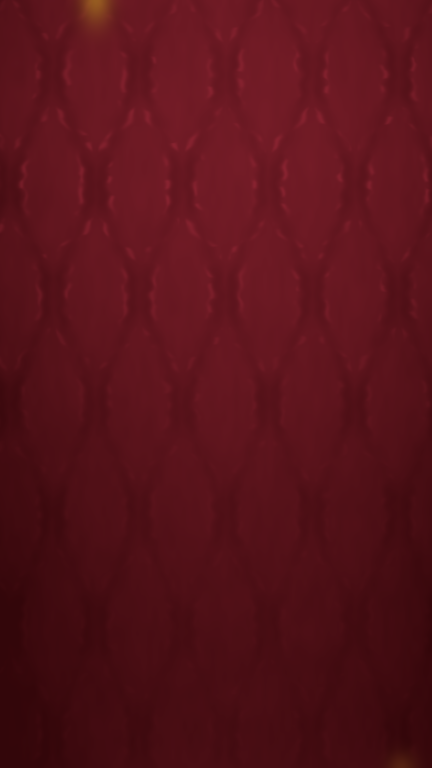
This pattern is drawn by a Shadertoy shader. Its source:

```glsl
// Deep red damask: staggered ogee medallions, five across, with broken
// embossed rims, under a soft light that fades downward and to the sides.
// Two interleaved lattices supply the rows; hash noise adds cloth wear.

const vec2 PERIOD = vec2(0.2, 0.5096);   // in canvas widths, two rows tall
const vec2 FIRST_CENTRE = vec2(0.122, 0.428);
const vec2 HALF_SIZE = vec2(0.071, 0.192);

float hash(vec2 p) {
    vec3 q = fract(vec3(p.xyx) * 0.1031);
    q += dot(q, q.yzx + 33.33);
    return fract((q.x + q.y) * q.z);
}

float noise(vec2 p) {
    vec2 cell = floor(p);
    vec2 f = fract(p);
    f = f * f * (3.0 - 2.0 * f);
    float low = mix(hash(cell), hash(cell + vec2(1, 0)), f.x);
    float high = mix(hash(cell + vec2(0, 1)), hash(cell + vec2(1, 1)), f.x);
    return mix(low, high, f.y);
}

float gauss(float d, float width) {
    return exp(-d * d / (width * width));
}

// Signed depth inside the ogee outline, positive within
float ogeeDepth(vec2 p, vec2 halfSize) {
    float t = p.y / halfSize.y;
    float scallop = 0.0025 * cos(p.y * 150.0);
    float width = halfSize.x * (1.0 - t * t) + scallop;
    float slope = 2.0 * halfSize.x * t / halfSize.y;
    return (width - abs(p.x)) / sqrt(1.0 + slope * slope);
}

// x: raised body, y: rim highlight, z: shadow beside the flanks
vec3 medallion(vec2 p, vec2 id) {
    float depth = ogeeDepth(p, HALF_SIZE);
    float y = abs(p.y);
    float softness = mix(0.014, 0.032, smoothstep(0.05, 0.1, y));
    float body = smoothstep(-softness, softness, depth);

    // Strokes sit on the flanks and beside the tips, with gaps between
    float flank = 1.0 - smoothstep(0.035, 0.085, y);
    float tip = smoothstep(0.12, 0.15, y) * (1.0 - smoothstep(0.165, 0.186, y));
    tip *= smoothstep(0.003, 0.012, abs(p.x));
    float wear = smoothstep(0.3, 0.75, noise(p * vec2(40.0, 60.0) + id * 17.0));
    float rim = gauss(depth - 0.004, 0.0062) * max(flank, tip) * mix(0.12, 1.0, wear);
    float shade = gauss(depth + 0.014, 0.013) * max(flank, 0.3 * tip);

    // Faint leaf folds inside the body
    float fold = cos(p.x * 110.0 + p.y * p.y * 120.0);
    body += 0.1 * fold * smoothstep(0.01, 0.03, depth);
    return vec3(body, rim, shade);
}

vec3 damask(vec2 p) {
    vec3 relief = vec3(0.0);
    for (int i = 0; i < 2; i++) {
        vec2 q = (p - FIRST_CENTRE) / PERIOD + 0.5 * float(i);
        vec2 id = floor(q + 0.5);
        relief = max(relief, medallion((q - id) * PERIOD, id + 9.0 * float(i)));
    }
    return relief;
}

// Red level of the plain cloth; v runs from top to bottom
float clothLight(float x, float v) {
    float side = (x - 0.54) * 2.0;
    float fall = 0.155 * smoothstep(0.15, 1.0, v);
    float topDim = 0.02 * (1.0 - smoothstep(0.0, 0.14, v));
    return 0.435 - fall - topDim - 0.085 * side * side;
}

vec3 redTone(float level) {
    return vec3(level, 0.04 + 0.34 * (level - 0.25), 0.06 + 0.45 * (level - 0.25));
}

float glow(vec2 p, vec2 centre, vec2 size) {
    vec2 d = (p - centre) / size;
    return exp(-dot(d, d));
}

void mainImage(out vec4 fragColor, in vec2 fragCoord) {
    // Canvas widths, measured down from the top edge
    vec2 p = vec2(fragCoord.x, iResolution.y - fragCoord.y) / iResolution.x;
    float bottom = iResolution.y / iResolution.x;
    float v = p.y / bottom;

    // Slight warp and vertical grain keep the repeats from being identical
    vec2 warp = vec2(noise(p * 35.0), noise(p * 35.0 + 50.0)) - 0.5;
    vec3 relief = damask(p + warp * 0.007);
    float grain = noise(p * vec2(75.0, 28.0)) - 0.5;
    float patches = noise(p * vec2(18.0, 13.0) + 20.0) - 0.5;

    float contrast = mix(1.0, 0.4, smoothstep(0.25, 0.95, v));
    float rimLight = gauss(v - 0.22, 0.25);
    float level = clothLight(p.x, v);
    level += contrast * (0.033 * (relief.x - 0.55) - 0.02 * relief.z);
    level += 0.1 * relief.y * mix(0.14, 1.0, rimLight);
    level += 0.012 * grain + 0.014 * patches;
    vec3 colour = redTone(max(level, 0.2));

    // Blurred gold lights at the top and bottom edges
    vec3 gold = vec3(0.64, 0.43, 0.13);
    colour = mix(colour, gold, 0.8 * glow(p, vec2(0.222, -0.005), vec2(0.036, 0.06)));
    colour = mix(colour, gold, 0.25 * glow(p, vec2(0.93, bottom), vec2(0.035, 0.035)));
    fragColor = vec4(colour, 1.0);
}
```
